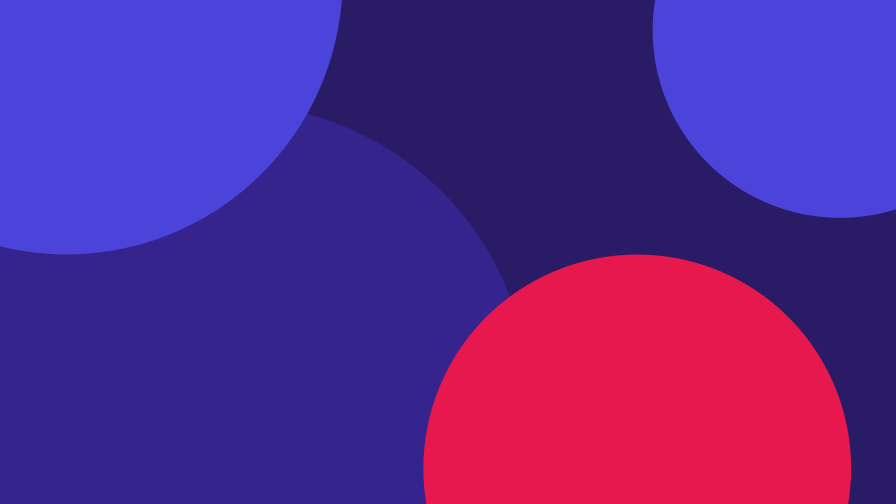
Reproduce this background procedurally as a WebGL 1 fragment shader.

```glsl
precision highp float;
// Flat backdrop of four large discs on a dark violet ground.
// Each disc is a signed distance function, blended back to front
// with an edge about one pixel wide; lengths are in canvas heights.

uniform vec2 u_resolution;

const vec3 GROUND = vec3(0.161, 0.106, 0.396);
const vec3 INDIGO = vec3(0.212, 0.141, 0.557);
const vec3 BLUE   = vec3(0.294, 0.263, 0.855);
const vec3 RED    = vec3(0.906, 0.094, 0.302);

// Signed distance to a circle, negative inside
float circleDistance(vec2 p, vec2 center, float radius) {
    return length(p - center) - radius;
}

// Lays a colour over the base wherever the distance is negative
vec3 paint(vec3 base, vec3 color, float dist, float edgeWidth) {
    float coverage = clamp(0.5 - dist / edgeWidth, 0.0, 1.0);
    return mix(base, color, coverage);
}

void main() {
    vec2 p = gl_FragCoord.xy / u_resolution.y;
    float edgeWidth = 1.0 / u_resolution.y;

    // Keep the layout tied to the width on other aspect ratios
    p.x *= (16.0 / 9.0) * u_resolution.y / u_resolution.x;

    vec3 color = GROUND;

    // Broad indigo disc at the lower left
    color = paint(color, INDIGO, circleDistance(p, vec2(0.458, 0.2014), 0.592), edgeWidth);

    // Blue discs cut by the top corners
    color = paint(color, BLUE, circleDistance(p, vec2(0.132, 1.0433), 0.548), edgeWidth);
    color = paint(color, BLUE, circleDistance(p, vec2(1.667, 0.9398), 0.372), edgeWidth);

    // Red disc in front, cut by the bottom edge
    color = paint(color, RED, circleDistance(p, vec2(1.2644, 0.0706), 0.4243), edgeWidth);

    gl_FragColor = vec4(color, 1.0);
}
```
